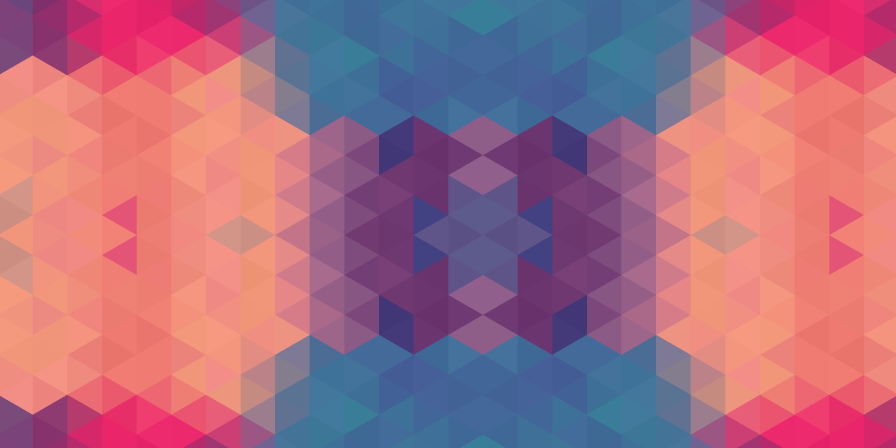
Write a Shadertoy shader that draws this background.

```glsl
// A mosaic of triangles mirrored about two axes: plum core, blue bands, coral sides, pink corners.
// Each point is folded into one quadrant and given its triangle's cell; smooth colour zones
// are sampled once per triangle and varied with a hash.

const vec2 CENTER = vec2(1.078, 0.4753);
const vec2 CELL = vec2(0.0773, 0.0891);

const vec3 SLATE = vec3(0.36, 0.32, 0.52);
const vec3 PLUM = vec3(0.41, 0.20, 0.43);
const vec3 INDIGO = vec3(0.26, 0.22, 0.47);
const vec3 MAUVE = vec3(0.56, 0.37, 0.54);
const vec3 ROSE = vec3(0.86, 0.50, 0.56);
const vec3 PEACH = vec3(0.95, 0.59, 0.48);
const vec3 SALMON = vec3(0.94, 0.55, 0.52);
const vec3 CORAL = vec3(0.93, 0.47, 0.44);
const vec3 TAN = vec3(0.81, 0.57, 0.52);
const vec3 PINK = vec3(0.92, 0.15, 0.42);
const vec3 BLUE = vec3(0.27, 0.36, 0.59);
const vec3 TEAL = vec3(0.24, 0.51, 0.61);

float hash(vec2 p) {
    return fract(sin(dot(p, vec2(127.1, 311.7))) * 43758.5453);
}

// 1 inside a small group of cells, 0 outside
float group(vec2 cell, vec2 middle, float radius) {
    return step(distance(cell, middle), radius);
}

float glow(vec2 p, vec2 middle, float radius) {
    vec2 d = (p - middle) / radius;
    return exp(-dot(d, d));
}

// Column and half-row of the triangle that holds a folded point
vec2 triangleCell(vec2 q) {
    float rising = floor(q.y + 0.5 * q.x);
    float falling = floor(q.y - 0.5 * q.x);
    return vec2(floor(q.x), rising + falling + 1.0);
}

// Dark heart: slate diamonds, mauve diamonds and indigo facets on plum
vec3 coreColor(vec2 cell, float u) {
    vec3 color = mix(PLUM, PLUM + vec3(0.05, 0.04, 0.02), hash(cell + 3.0));
    color = mix(color, SLATE, step(length(vec2(u, 0.35 * cell.y)), 1.4));
    float diamond = step(cell.x, 0.5) * mod(cell.y, 2.0);
    color = mix(color, SLATE + vec3(0.02, 0.05, 0.04), diamond);
    color = mix(color, MAUVE, diamond * step(2.5, cell.y));
    color = mix(color, INDIGO, group(cell, vec2(2.0, 4.5), 0.6));
    color = mix(color, vec3(0.25, 0.25, 0.50), group(cell, vec2(1.0), 0.3));
    return mix(color, SLATE, group(cell, vec2(3.0, 5.0), 0.3));
}

// Warm flanks: peach and salmon with a coral stripe
vec3 warmColor(vec2 cell, float u) {
    vec3 color = mix(SALMON, PEACH, smoothstep(0.2, 0.8, hash(cell + 7.0)));
    float stripe = 1.0 - smoothstep(0.6, 1.9, abs(u - 10.1));
    color = mix(color, CORAL, stripe * (0.75 + 0.25 * hash(cell)));
    float tan_ = group(cell, vec2(6.5, 0.0), 0.6) + group(cell, vec2(13.0, 1.5), 0.6);
    color = mix(color, TAN, tan_);
    return mix(color, vec3(0.90, 0.34, 0.48), group(cell, vec2(10.0, 1.0), 0.3));
}

vec3 blueColor(vec2 cell, float u) {
    vec2 p = vec2(u, cell.y);
    float teal = 0.3 + 0.4 * hash(cell + 11.0);
    teal += 0.4 * glow(p, vec2(4.4, 8.7), 1.3) + 0.5 * glow(p, vec2(0.0, 11.3), 0.8);
    teal -= 0.5 * glow(p, vec2(1.8, 7.5), 1.2);
    return mix(BLUE, TEAL, clamp(teal, 0.0, 1.0));
}

vec3 mosaic(vec2 p) {
    vec2 cell = triangleCell(abs(p - CENTER) / CELL);
    float row = cell.y;
    // Centroid column: triangles point alternately inward and outward
    float u = cell.x + mix(0.667, 0.333, mod(cell.x + row, 2.0));

    // Heart fading through mauve and rose into the flanks
    float s = u + 0.06 * row;
    vec3 color = mix(coreColor(cell, u), MAUVE, smoothstep(3.3, 4.0, s) * step(2.9, u));
    color = mix(color, ROSE, smoothstep(4.1, 6.0, s));
    color = mix(color, warmColor(cell, u), smoothstep(5.2, 6.3, s));

    // Pink outer bands with plum corners
    float pink = smoothstep(-0.5, 2.5, row - 7.2 - 0.35 * abs(u - 10.3));
    color = mix(color, PINK, pink);
    float corner = smoothstep(10.8, 12.6, u) * step(8.5, row);
    vec3 shadow = mix(PLUM + vec3(0.06, 0.0, 0.0), SLATE, 0.6 * step(12.9, u));
    color = mix(color, shadow, corner * (0.75 + 0.25 * hash(cell + 5.0)));
    color = mix(color, PLUM, 0.6 * step(10.5, row) * glow(vec2(u, row), vec2(7.9, 11.5), 1.0));

    // Blue bands above and below the heart
    float shift = 0.25 * (row - 6.0);
    float blue = step(5.5, row) * (1.0 - smoothstep(4.0, 7.2, u - shift));
    color = mix(color, blueColor(cell, u), blue);

    return color + 0.035 * (hash(cell + 19.0) - 0.5);
}

void mainImage(out vec4 fragColor, in vec2 fragCoord) {
    // Average a 3 by 3 grid of samples for smooth edges
    vec3 sum = vec3(0.0);
    for (int k = 0; k < 9; k++) {
        vec2 offset = (vec2(k % 3, k / 3) - 1.0) / 3.0;
        sum += mosaic((fragCoord + offset) / iResolution.y);
    }
    fragColor = vec4(sum / 9.0, 1.0);
}
```
